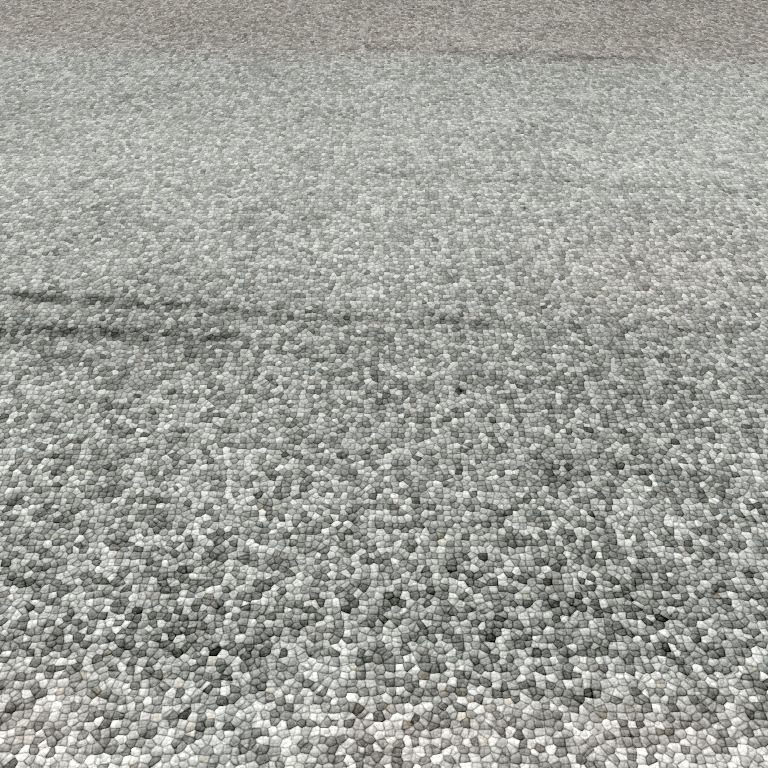
This texture is drawn by a Shadertoy shader. Its source:

```glsl
// Sunlit grey gravel ground receding in perspective, with faint dark wheel tracks.

const float HORIZON = 1.4;       // height of the vanishing line above the canvas base
const float STONE_SIZE = 0.0091; // stone width at unit distance below the horizon

// Integer hash: two values in 0..1 for a lattice cell
vec2 hash2(vec2 cell, uint seed) {
    uvec2 v = uvec2(ivec2(cell)) + uvec2(seed, seed * 7u);
    v = v * 1664525u + 1013904223u;
    v.x += v.y * 1664525u;
    v.y += v.x * 1664525u;
    v ^= v >> 16u;
    v.x += v.y * 1664525u;
    v.y += v.x * 1664525u;
    v ^= v >> 16u;
    return vec2(v & 0xffffu) / 65535.0;
}

float valueNoise(vec2 p, uint seed) {
    vec2 i = floor(p), f = fract(p);
    f = f * f * (3.0 - 2.0 * f);
    float low = mix(hash2(i, seed).x, hash2(i + vec2(1, 0), seed).x, f.x);
    float high = mix(hash2(i + vec2(0, 1), seed).x, hash2(i + vec2(1, 1), seed).x, f.x);
    return mix(low, high, f.y);
}

float fbm(vec2 p, uint seed) {
    float sum = 0.0, amp = 0.5;
    for (int k = 0; k < 4; k++) {
        sum += amp * valueNoise(p, seed + uint(k));
        p = p * 2.03 + 7.3;
        amp *= 0.5;
    }
    return sum / 0.9375;
}

// Canvas position to ground lattice: stones shrink and flatten with distance
vec2 groundCoord(vec2 p) {
    float drop = HORIZON - p.y;
    return vec2((p.x - 0.5) / drop, 2.6 / sqrt(drop)) / STONE_SIZE;
}

// Cellular stones: random albedo, lit upper faces and dark gaps
float stones(vec2 g, uint seed) {
    vec2 base = floor(g), nearest = vec2(0), shade = vec2(0);
    float d1 = 9.0, d2 = 9.0;
    for (int y = -1; y <= 1; y++)
    for (int x = -1; x <= 1; x++) {
        vec2 cell = base + vec2(x, y);
        vec2 offset = g - cell - 0.1 - 0.8 * hash2(cell, seed);
        float d = length(offset);
        if (d < d1) {
            d2 = d1;
            d1 = d;
            nearest = offset;
            shade = hash2(cell, seed + 31u);
        } else d2 = min(d2, d);
    }
    float gap = 1.0 - smoothstep(0.0, 0.3, d2 - d1);
    float pit = smoothstep(0.86, 1.0, shade.y);
    return 0.4 * (shade.x - 0.5) + 0.16 * dot(nearest, vec2(-0.4, 0.9))
         - 0.2 * gap - 0.16 * pit + 0.085;
}

// Soft elliptical patch
float blob(vec2 p, vec2 centre, vec2 radius) {
    vec2 q = (p - centre) / radius;
    return exp(-dot(q, q));
}

// Soft stroke along a segment
float track(vec2 p, vec2 a, vec2 b, float width) {
    vec2 ab = b - a;
    float h = clamp(dot(p - a, ab) / dot(ab, ab), 0.0, 1.0);
    float d = length(p - a - ab * h) / width;
    return exp(-d * d);
}

// Broad brightness from the far edge (t = 0) to the near edge (t = 1)
float depthTone(float t) {
    float tones[11] = float[11](0.615, 0.66, 0.685, 0.675, 0.635, 0.59,
                                0.58, 0.575, 0.57, 0.60, 0.65);
    float s = clamp(t, 0.0, 1.0) * 10.0;
    int i = min(int(s), 9);
    return mix(tones[i], tones[i + 1], smoothstep(0.0, 1.0, s - float(i)));
}

// Wheel tracks and worn streaks, broken up by noise
float trackShade(vec2 p) {
    vec2 q = p + vec2(0, 0.014 * (fbm(p * vec2(14, 50), 5u) - 0.5));
    float broken = smoothstep(0.28, 0.68, fbm(p * vec2(30, 95), 11u));
    float dark = 0.16 * track(q, vec2(-0.1, 0.618), vec2(0.27, 0.606), 0.007);
    dark += 0.15 * track(q, vec2(0.27, 0.597), vec2(0.64, 0.577), 0.006);
    dark += 0.17 * track(q, vec2(-0.1, 0.574), vec2(0.32, 0.564), 0.007);
    dark += 0.06 * track(q, vec2(0.64, 0.577), vec2(1.1, 0.571), 0.007);
    dark += 0.06 * track(q, vec2(0.4, 0.778), vec2(1.1, 0.747), 0.006);
    dark += 0.09 * track(q, vec2(0.48, 0.936), vec2(0.85, 0.923), 0.005);
    return dark * (0.35 + 0.9 * broken);
}

void mainImage(out vec4 fragColor, in vec2 fragCoord) {
    vec2 p = fragCoord / iResolution.xy;
    float t = 1.0 - p.y;

    // Grain, averaged over four points per pixel
    float grain = 0.0;
    for (int k = 0; k < 4; k++) {
        vec2 jitter = vec2(k & 1, k >> 1) * 0.5 - 0.25;
        vec2 g = groundCoord((fragCoord + jitter) / iResolution.xy);
        grain += 0.25 * (stones(g, 3u) + 0.4 * stones(g * 1.9 + 40.0, 17u));
    }
    grain *= mix(0.55, 1.15, smoothstep(0.1, 0.9, t));

    // Broad tone, stains and worn light patches
    float tone = depthTone(t) - trackShade(p);
    tone += 0.09 * (fbm(p * vec2(6, 13), 23u) - 0.5);
    tone += 0.07 * (fbm(p * vec2(12, 90), 29u) - 0.5);
    tone -= 0.05 * blob(p, vec2(0.15, 0.57), vec2(0.3, 0.045));
    tone -= 0.05 * blob(p, vec2(0.26, 0.17), vec2(0.07, 0.09));
    tone -= 0.06 * blob(p, vec2(0.74, 0.2), vec2(0.14, 0.09));
    tone -= 0.03 * blob(p, vec2(0.95, 0.17), vec2(0.1, 0.07));
    tone += 0.04 * track(p, vec2(0.18, 0.77), vec2(0.28, 0.67), 0.025);
    tone -= 0.3 * blob(p, vec2(0.683, 0.729), vec2(0.004, 0.003));
    tone -= 0.3 * blob(p, vec2(0.6, 0.492), vec2(0.006, 0.004));
    tone += 0.25 * blob(p, vec2(0.798, 0.487), vec2(0.005));

    // Brownish far strip and warm dusty patches
    float farStrip = 1.0 - smoothstep(0.045, 0.085, t - 0.02 * p.x);
    float dust = blob(p, vec2(0.02, 0.05), vec2(0.15, 0.09))
               + blob(p, vec2(0.52, 0.03), vec2(0.13, 0.06))
               + blob(p, vec2(0.85, 0.04), vec2(0.2, 0.06))
               + 0.6 * blob(p, vec2(0.86, 0.65), vec2(0.16, 0.06));
    tone += 0.025 * dust - 0.03 * farStrip;
    float warmth = 0.8 * farStrip + 0.8 * dust;
    vec3 tint = mix(vec3(-0.004, 0.004, -0.014), vec3(0.016, -0.002, -0.026), min(warmth, 1.0));

    // Occasional tan stones
    float tan1 = smoothstep(0.94, 1.0, hash2(floor(groundCoord(p)), 53u).x);
    tint += vec3(0.02, 0.0, -0.025) * tan1;

    fragColor = vec4(clamp(tone + grain + tint, 0.0, 1.0), 1.0);
}
```
